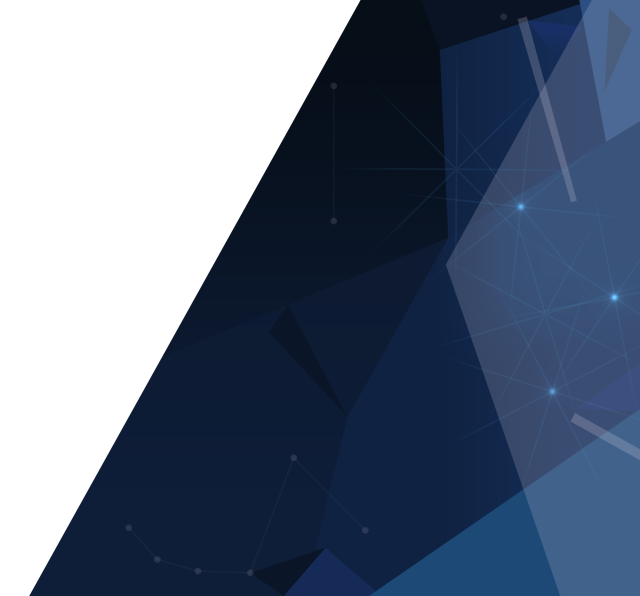
A Shadertoy shader for this background:

```glsl
// Dark navy low-poly backdrop cut by a white diagonal, with a frosted panel,
// a teal wedge, slim light streaks and a faint glowing network.
// Facets are layered half-planes; folded angles make the threads around hubs.

#define NAVY_TOP    vec3(0.022, 0.055, 0.095)
#define NAVY_LOW    vec3(0.055, 0.115, 0.220)
#define NAVY_BRIGHT vec3(0.068, 0.150, 0.290)
#define ROYAL       vec3(0.100, 0.190, 0.420)
#define TEAL        vec3(0.115, 0.285, 0.465)
#define FROST       vec3(0.820, 0.800, 0.870)
#define GLOW        vec3(0.300, 0.650, 0.850)
#define FROST_ALPHA 0.20
#define RAYS        8.0
#define RAY_REACH   0.22
#define LINK_REACH  0.30
#define DOT_RADIUS  0.0055

float pixel() { return 1.0 / iResolution.y; }

float cover(float d) { return smoothstep(-0.7, 0.7, d * iResolution.y); }

float thread(float d) { return 1.0 - smoothstep(0.0003, 0.0008 + pixel(), d); }

// Signed distance, positive to the right of the direction a -> b.
float side(vec2 p, vec2 a, vec2 b) {
    vec2 e = normalize(b - a);
    return dot(p - a, vec2(e.y, -e.x));
}

// Triangle coverage; vertices run clockwise.
float tri(vec2 p, vec2 a, vec2 b, vec2 c) {
    return cover(min(side(p, a, b), min(side(p, b, c), side(p, c, a))));
}

float segment(vec2 p, vec2 a, vec2 b) {
    vec2 e = b - a;
    return length(p - a - e * clamp(dot(p - a, e) / dot(e, e), 0.0, 1.0));
}

// Square-ended bar with a half width that varies along its length.
float bar(vec2 p, vec2 a, vec2 b, float wa, float wb) {
    float len = length(b - a);
    float along = dot(p - a, b - a) / len;
    float width = mix(wa, wb, clamp(along / len, 0.0, 1.0));
    return cover(min(width - abs(side(p, a, b)), min(along, len - along)));
}

// Threads fanning out from a hub, fading with distance r.
float fan(vec2 q, float r, float phase) {
    float turn = 6.2831853 / RAYS;
    float a = mod(atan(q.y, q.x) + phase, turn) - 0.5 * turn;
    return thread(abs(sin(a)) * r) * (1.0 - smoothstep(0.4, 1.0, r / RAY_REACH));
}

vec3 facets(vec2 p) {
    vec2 crown = vec2(0.738, 0.916), elbow = vec2(0.752, 0.601);
    vec2 peak = vec2(0.483, 0.489), waist = vec2(0.583, 0.300);
    vec2 foot = vec2(0.538, 0.115), ridge = vec2(1.017, 0.762);

    // Dark upper left, lifted below the long slope
    vec3 col = mix(NAVY_LOW * 0.85, NAVY_TOP, smoothstep(0.3, 0.95, p.y));
    vec3 slope = mix(NAVY_LOW, NAVY_LOW * 0.9, smoothstep(0.1, 0.5, p.y));
    col = mix(col, slope, cover(side(p, peak, elbow)));
    col = mix(col, NAVY_LOW * 0.72, tri(p, peak, waist, vec2(0.451, 0.443)));

    // Brighter right flank
    float flank = max(side(p, elbow, crown),
                      min(side(p, waist, elbow), side(p, foot, waist)));
    vec3 bright = NAVY_BRIGHT * (0.88 + 0.3 * smoothstep(0.7, 1.0, p.x));
    col = mix(col, bright, cover(flank));
    float cap = min(side(p, vec2(0.994, 1.0), crown), side(p, crown, vec2(0.707, 1.0)));
    col = mix(col, NAVY_LOW * 0.65, cover(cap));
    col = mix(col, ROYAL, 0.8 * smoothstep(0.90, 0.96, p.y)
        * tri(p, vec2(0.885, 0.966), vec2(0.980, 0.955), vec2(0.931, 0.905)));

    // Bottom shards
    col = mix(col, mix(NAVY_BRIGHT, ROYAL, 0.4),
        tri(p, vec2(0.546, 0.081), vec2(0.640, 0.0), vec2(0.476, 0.0)));
    col = mix(col, NAVY_LOW * 0.7,
        tri(p, vec2(0.420, 0.039), vec2(0.546, 0.081), vec2(0.476, 0.0)));

    // Lit facets on the far right
    float ledge = side(p, elbow, ridge);
    float lit = cover(ledge) * smoothstep(0.36, 0.55, p.y) * smoothstep(0.72, 0.92, p.x);
    col = mix(col, vec3(0.075, 0.205, 0.380), lit);
    float corner = min(side(p, ridge, vec2(0.980, 0.958)), -ledge);
    col = mix(col, vec3(0.170, 0.310, 0.510), cover(corner));
    col = mix(col, vec3(0.15, 0.23, 0.33), 0.6
        * tri(p, vec2(1.022, 0.986), vec2(1.060, 0.950), vec2(1.014, 0.846)));
    return mix(col, ROYAL, 0.8
        * tri(p, vec2(0.966, 0.314), vec2(1.080, 0.394), vec2(1.080, 0.310)));
}

// Glowing hub with its threads.
vec3 hub(vec3 col, vec2 q, float phase, float power) {
    float r = length(q);
    if (r > RAY_REACH) return col;
    col = mix(col, GLOW, 0.10 * fan(q, r, phase));
    return col + power * GLOW * (0.45 * exp(-r * r * 40000.0) + 0.16 * exp(-r * 110.0));
}

// Small disc, linked to the previous one when near enough.
vec3 bead(vec3 col, vec2 p, vec2 at, vec2 last) {
    if (distance(at, last) < LINK_REACH)
        col = mix(col, FROST, 0.04 * thread(segment(p, at, last)));
    return mix(col, FROST, 0.13 * cover(DOT_RADIUS - distance(p, at)));
}

void mainImage(out vec4 fragColor, in vec2 fragCoord) {
    vec2 p = fragCoord / iResolution.y;

    // White side of the diagonal
    float paper = cover(-side(p, vec2(0.049, 0.0), vec2(0.605, 1.0)));
    fragColor = vec4(1.0);
    if (paper >= 1.0) return;
    vec3 col = facets(p);

    // Teal wedge, then the frosted panel over it
    col = mix(col, TEAL, cover(side(p, vec2(0.619, 0.0), vec2(1.0756, 0.315))));
    vec2 tip = vec2(0.748, 0.556);
    float panel = min(side(p, vec2(0.940, 0.0), tip), side(p, tip, vec2(0.993, 1.0)));
    col = mix(col, FROST, FROST_ALPHA * cover(panel));

    // Network hubs
    col = hub(col, p - vec2(0.874, 0.653), 0.5, 1.0);
    col = hub(col, p - vec2(1.031, 0.501), 0.2, 1.3);
    col = hub(col, p - vec2(0.927, 0.343), 0.7, 0.8);
    col = hub(col, p - vec2(0.915, 0.473), 0.1, 0.0);
    col = hub(col, p - vec2(0.766, 0.716), 0.4, 0.0);

    // Dots: an upper pair and a wavering row near the floor
    vec2 last = vec2(0.560, 0.856);
    col = bead(col, p, vec2(0.845, 0.972), vec2(9.0));
    col = bead(col, p, last, vec2(9.0));
    col = bead(col, p, vec2(0.560, 0.629), last);
    last = vec2(0.493, 0.232);
    col = bead(col, p, last, vec2(0.613, 0.110));
    for (int i = 0; i < 4; i++) {
        float k = float(i);
        vec2 at = vec2(0.420 - 0.098 * k + 0.010 * k * k, 0.039 + 0.0028 * k * k * k);
        col = bead(col, p, at, last);
        last = at;
    }
    col = bead(col, p, vec2(0.613, 0.110), vec2(9.0));

    // Light streaks
    float streak = bar(p, vec2(0.876, 0.970), vec2(0.963, 0.662), 0.008, 0.005)
                 + bar(p, vec2(0.961, 0.300), vec2(1.090, 0.228), 0.008, 0.008);
    col = mix(col, FROST, 0.23 * streak);

    fragColor = vec4(mix(col, vec3(1.0), paper), 1.0);
}
```
